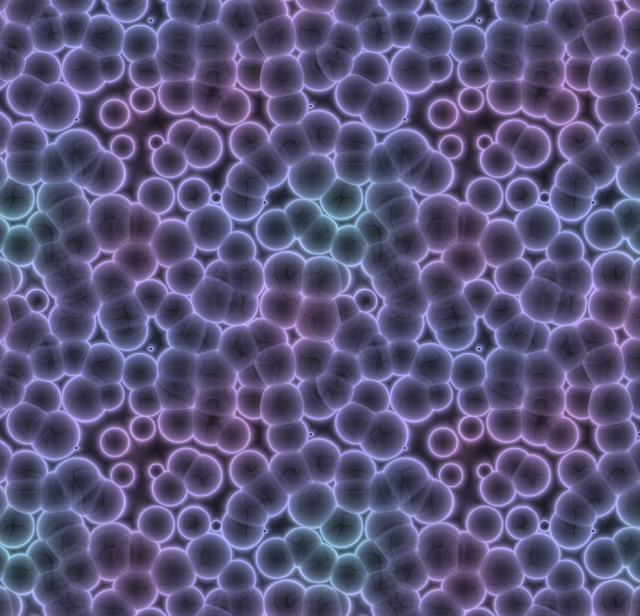
This pattern is drawn by a WebGL 1 fragment shader. Its source:

```glsl
precision highp float;
// Tiling cluster of translucent, rim-lit cells in violet, pink and teal.
uniform vec2 u_resolution;

const float TILES_ACROSS = 1.949;
const float GRID = 10.0;      // cells along one side of a tile
const float DROP_RATE = 0.07; // share of cells left empty

float hash(vec2 p, float seed) {
  vec3 q = fract(vec3(p.xyx + seed * 7.31) * vec3(0.1031, 0.1030, 0.0973));
  q += dot(q, q.yzx + 33.33);
  return fract((q.x + q.y) * q.z);
}

// Value noise that wraps after one unit of p.
float tileNoise(vec2 p, float period, float seed) {
  vec2 g = p * period;
  vec2 i = floor(g);
  vec2 f = g - i;
  f = f * f * (3.0 - 2.0 * f);
  vec2 a = mod(i, period);
  vec2 b = mod(i + 1.0, period);
  return mix(mix(hash(a, seed), hash(vec2(b.x, a.y), seed), f.x),
             mix(hash(vec2(a.x, b.y), seed), hash(b, seed), f.x), f.y);
}

// Soft spot, 1 at its centre, wrapped around the tile.
float spot(vec2 p, vec2 centre, float radius) {
  vec2 d = fract(p - centre + 0.5) - 0.5;
  return exp(-dot(d, d) / (radius * radius));
}

float cellRadius(vec2 id, vec2 centre) {
  float size = mix(0.36, 0.78, sqrt(hash(id, 3.0)));
  vec2 p = centre / GRID;
  float opening = spot(p, vec2(0.46, 0.50), 0.10)
                + spot(p, vec2(0.10, 0.02), 0.06)
                + spot(p, vec2(0.67, 0.27), 0.05);
  float kept = step(DROP_RATE, hash(id, 4.0));
  return max(size * kept * (1.0 - 0.8 * min(opening, 1.0)), 0.05);
}

// x: rim position of the front cell, y: distance to the cluster, z: hidden rims.
vec3 cluster(vec2 p, float pixel) {
  vec2 home = floor(p);
  float frontHeight = -1.0;
  float rim = 1.0;
  float outside = 4.0;
  float ghost = 0.0;
  for (int y = -2; y <= 2; y++) {
    for (int x = -2; x <= 2; x++) {
      vec2 cell = home + vec2(float(x), float(y));
      vec2 id = mod(cell, GRID);
      vec2 centre = cell + 0.5 + 0.9 * (vec2(hash(id, 1.0), hash(id, 2.0)) - 0.5);
      float r = cellRadius(id, centre);
      float d = length(p - centre);
      float inside = 1.0 - smoothstep(-pixel, pixel, d - r);
      float height = sqrt(max(r * r - d * d, 0.0)) + 0.28 * hash(id, 5.0);
      float front = inside * smoothstep(-0.05, 0.05, height - frontHeight);
      frontHeight = mix(frontHeight, height, front);
      rim = mix(rim, min(d / r, 1.0), front);
      outside = min(outside, d - r);
      ghost += inside * pow(min(d / r, 1.0), 14.0);
    }
  }
  return vec3(rim, outside, ghost);
}

// Thin dark creases along the middle level of a noise field.
float crease(vec2 p) {
  float n = 0.65 * tileNoise(p, 17.0, 6.0) + 0.35 * tileNoise(p, 34.0, 7.0);
  return 1.0 - smoothstep(0.0, 0.045, abs(n - 0.5));
}

vec3 tintAt(vec2 p) {
  float drift = tileNoise(p, 5.0, 8.0);
  float pink = spot(p, vec2(0.41, 0.14), 0.16) + spot(p, vec2(0.73, 0.58), 0.17)
             + spot(p, vec2(0.92, 0.92), 0.14) + spot(p, vec2(0.42, 0.52), 0.12);
  float teal = spot(p, vec2(0.03, 0.20), 0.16);
  vec3 tint = mix(vec3(0.74, 0.66, 1.0), vec3(0.65, 0.69, 1.0), drift);
  tint = mix(tint, vec3(0.84, 0.63, 0.93), 0.85 * min(pink, 1.0));
  return mix(tint, vec3(0.60, 0.83, 0.94), 0.9 * teal);
}

void main() {
  vec2 p = gl_FragCoord.xy / u_resolution.x * TILES_ACROSS;
  float pixel = GRID * TILES_ACROSS / u_resolution.x;
  vec3 field = cluster(p * GRID, pixel);
  float rim = field.x;
  float cloud = tileNoise(p, 22.0, 9.0) - 0.5;

  // Cell body: dark core, bright edge, faint outlines of cells behind.
  float body = 0.24 + 0.45 * pow(rim, 1.7) + 0.18 * pow(rim, 10.0);
  body += 0.07 * min(field.z, 2.0) + 0.06 * cloud;
  body -= 0.08 * crease(p) * (1.0 - rim * rim);

  // Openings: edge glow fading into haze.
  float gap = max(field.y, 0.0);
  float haze = 0.14 + 0.14 * smoothstep(0.5, 0.9, tileNoise(p, 12.0, 10.0));
  haze -= 0.04 * crease(p + 0.37);
  float glow = haze + 0.75 * exp(-gap / 0.11);

  float light = mix(body, glow, smoothstep(-pixel, pixel, field.y));
  vec3 color = tintAt(p) * light;
  color += 0.06 * smoothstep(0.65, 1.0, light);
  gl_FragColor = vec4(clamp(color, 0.0, 1.0), 1.0);
}
```
